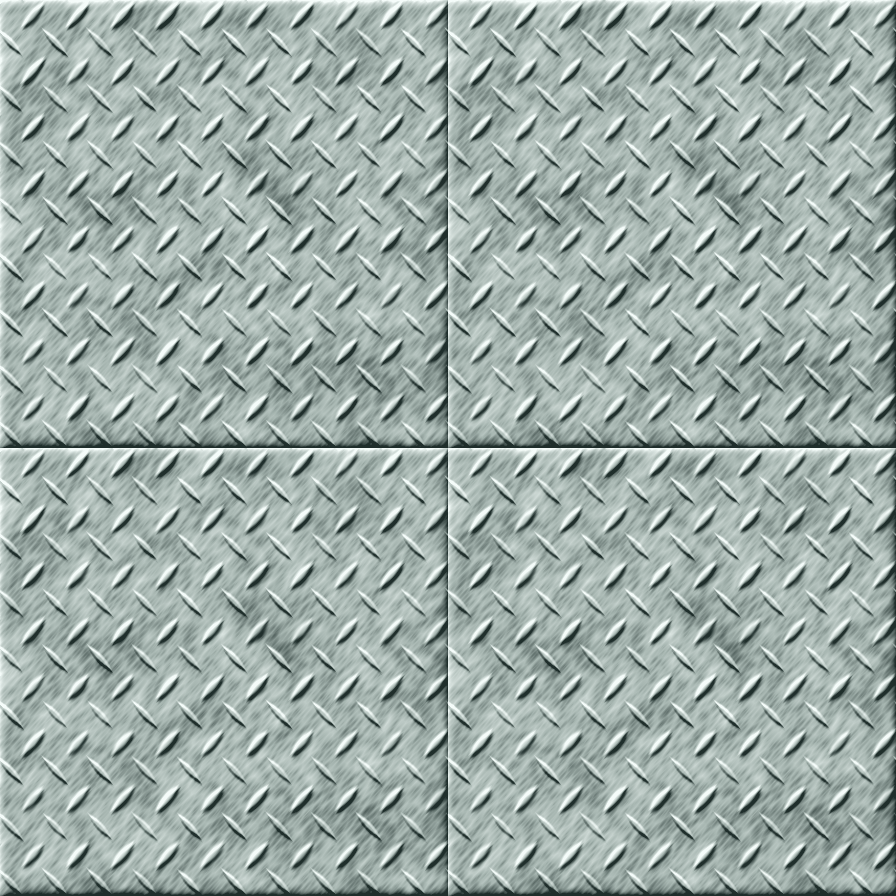
Write a WebGL 2 fragment shader that draws this texture.

```glsl
#version 300 es
precision highp float;
// Four bevelled panels of brushed steel tread plate, two across and two down.
// Each holds a 10 by 8 lattice of crossed raised lugs, embossed by a light from
// the upper left; stretched cellular noise gives the brushing and the stains.

uniform vec2 u_resolution;
out vec4 fragColor;

const float PANELS = 2.0;
const vec2 LATTICE = vec2(10.0, 8.0);
const vec2 LIGHT = vec2(-0.37, 0.93);
const vec3 SHADOW = vec3(0.12, 0.18, 0.17);
const vec3 STEEL = vec3(0.65, 0.71, 0.69);
const vec3 SHINE = vec3(0.96, 0.99, 0.98);

vec2 hash2(vec2 p) {
    vec3 q = fract(p.xyx * vec3(0.1031, 0.1030, 0.0973));
    q += dot(q, q.yzx + 33.33);
    return fract((q.xx + q.yz) * q.zy);
}

// Distance to the nearest scattered point, about 0 to 1.
float cellular(vec2 p) {
    vec2 cell = floor(p);
    float nearest = 2.0;
    for (int y = -1; y <= 1; y++) {
        for (int x = -1; x <= 1; x++) {
            vec2 id = cell + vec2(x, y);
            vec2 offset = id + hash2(id + 71.0) - p;
            nearest = min(nearest, dot(offset, offset));
        }
    }
    return sqrt(nearest);
}

// Pointed ridge repeated on the lattice; size is half length, half width.
float lug(vec2 p, vec2 phase, vec2 dir, vec2 size) {
    vec2 grid = p * LATTICE - phase;
    vec2 id = floor(grid + 0.5);
    vec2 q = (grid - id) / LATTICE;
    vec2 vary = hash2(id + phase * 40.0 + 19.0);
    float along = dot(q, dir) / (size.x * mix(0.92, 1.06, vary.x));
    float across = dot(q, vec2(-dir.y, dir.x)) / size.y;
    float ridge = 1.0 - along * along - abs(across);
    return smoothstep(0.0, 0.8, ridge) * mix(0.8, 1.1, vary.y);
}

float plateHeight(vec2 p) {
    float rising = lug(p, vec2(0.74, 0.72), vec2(0.66, 0.75), vec2(0.045, 0.0125));
    float falling = lug(p, vec2(0.23, 0.24), vec2(0.69, -0.72), vec2(0.044, 0.0095));
    return max(rising, falling);
}

// Light and dark strokes along the rising diagonal.
float brushing(vec2 p) {
    vec2 q = vec2(dot(p, vec2(0.66, 0.75)), dot(p, vec2(-0.75, 0.66))) + 3.0;
    float coarse = cellular(q * vec2(13.0, 62.0));
    float fine = cellular(q * vec2(26.0, 125.0) + 17.0);
    return 0.5 * coarse + 0.6 * fine - 0.52;
}

// Broad cloudy patches, bent by layered sines.
float stains(vec2 p) {
    vec2 q = p + 0.03 * sin(p.yx * vec2(23.0, 19.0) + vec2(0.4, 2.0));
    float broad = cellular(q * 6.0 + 5.0);
    float small = cellular(q * vec2(19.0, 16.0) + 31.0);
    return 0.55 * broad + 0.45 * small - 0.46;
}

// Lit top and left edges, dark bottom and right edges.
float bevel(vec2 p) {
    vec2 lit = exp(-vec2(p.x, 1.0 - p.y) / 0.008);
    vec2 dark = exp(-vec2(1.0 - p.x, p.y) / 0.009);
    return dot(lit, vec2(0.4, 0.65)) - dot(dark, vec2(0.5, 0.8));
}

vec3 steelColor(float tone) {
    float t = clamp(tone, 0.0, 1.0) * 2.0;
    return mix(mix(SHADOW, STEEL, min(t, 1.0)), SHINE, max(t - 1.0, 0.0));
}

void main() {
    vec2 p = fract(gl_FragCoord.xy / u_resolution * PANELS);

    // Relief: slope toward the light, plus a short shade behind each lug.
    float relief = plateHeight(p);
    float emboss = plateHeight(p - LIGHT * 0.004) - plateHeight(p + LIGHT * 0.004);
    float shade = max(plateHeight(p + LIGHT * 0.010) - relief, 0.0);

    // Surface wear is weaker on the polished lugs.
    float wear = 0.42 * brushing(p) - 0.38 * stains(p);
    float tone = 0.51 + wear * mix(1.0, 0.6, relief);
    tone += 0.62 * emboss - 0.20 * shade + 0.10 * relief + bevel(p);

    fragColor = vec4(steelColor(tone), 1.0);
}
```
